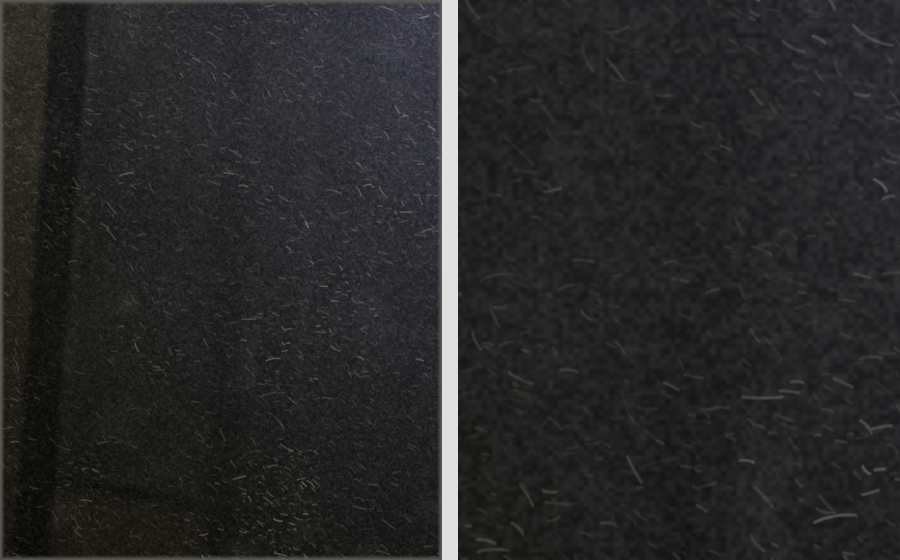
Left, the full canvas; right, a detail of the centre.
Reproduce this texture procedurally as a WebGL 1 fragment shader.

```glsl
precision highp float;
uniform vec2 u_resolution;

// Cloth tones at the four corners
const vec3 BOTTOM_LEFT = vec3(0.070, 0.067, 0.050);
const vec3 BOTTOM_RIGHT = vec3(0.098, 0.103, 0.096);
const vec3 TOP_LEFT = vec3(0.146, 0.150, 0.136);
const vec3 TOP_RIGHT = vec3(0.232, 0.234, 0.288);

const vec3 BROWN_TINT = vec3(0.042, 0.024, 0.004);
const vec3 FIBRE_COLOR = vec3(0.58, 0.56, 0.50);
const vec3 RIM_COLOR = vec3(0.37, 0.365, 0.35);

const float FIBRE_SLANT = -0.45;
const float FIBRE_SPREAD = 1.5;
const float FIBRE_BEND = 0.35;
const float FIBRE_WIDTH = 0.0012;
const float GRAIN_SCALE = 330.0;
const float GRAIN_AMOUNT = 0.062;
const float RIM_WIDTH = 0.010;

float hash(vec2 p) {
  vec3 q = fract(p.xyx * 0.1031);
  q += dot(q, q.yzx + 33.33);
  return fract((q.x + q.y) * q.z);
}

vec2 hash2(vec2 p) {
  return vec2(hash(p + 17.3), hash(p + 71.9));
}

float noise(vec2 p) {
  vec2 i = floor(p);
  vec2 f = fract(p);
  f = f * f * (3.0 - 2.0 * f);
  return mix(mix(hash(i), hash(i + vec2(1.0, 0.0)), f.x),
             mix(hash(i + vec2(0.0, 1.0)), hash(i + 1.0), f.x), f.y);
}

float fbm(vec2 p) {
  float sum = 0.0;
  float weight = 0.5;
  for (int i = 0; i < 4; i++) {
    sum += weight * noise(p);
    p = p * 2.03 + 9.7;
    weight *= 0.5;
  }
  return sum;
}

// Short, slightly bent strokes, one per jittered cell
float fibres(vec2 p, float cell, float seed) {
  vec2 home = floor(p / cell);
  float pixel = 1.0 / u_resolution.y;
  float glow = 0.0;
  for (int j = -1; j <= 1; j++) {
    for (int i = -1; i <= 1; i++) {
      vec2 id = home + vec2(float(i), float(j));
      vec2 key = id + seed;
      vec2 q = p - (id + hash2(key)) * cell;
      float angle = FIBRE_SLANT + (hash(key + 3.1) - 0.5) * FIBRE_SPREAD;
      float c = cos(angle);
      float s = sin(angle);
      q = vec2(c * q.x + s * q.y, c * q.y - s * q.x);
      float halfLength = cell * mix(0.10, 0.36, pow(hash(key + 5.7), 1.7));
      float bend = (hash(key + 8.3) - 0.5) * FIBRE_BEND / halfLength;
      q.y += bend * q.x * q.x;
      float d = length(vec2(max(abs(q.x) - halfLength, 0.0), q.y));
      float stroke = 1.0 - smoothstep(0.0, FIBRE_WIDTH + pixel, d);
      glow = max(glow, stroke * pow(hash(key + 12.9), 2.5));
    }
  }
  return glow;
}

// Soft-edged strip around zero
float strip(float x, float halfWidth, float blur) {
  return 1.0 - smoothstep(halfWidth - blur, halfWidth + blur, abs(x));
}

void main() {
  vec2 uv = gl_FragCoord.xy / u_resolution;
  vec2 p = gl_FragCoord.xy / u_resolution.y;
  float aspect = u_resolution.x / u_resolution.y;

  // Broad light falling from the upper right
  vec3 color = mix(mix(BOTTOM_LEFT, BOTTOM_RIGHT, uv.x),
                   mix(TOP_LEFT, TOP_RIGHT, uv.x), pow(uv.y, 1.1));
  color *= 0.84 + 0.32 * fbm(p * vec2(7.0, 5.0));

  // Dark slanting fold with a brown margin on its left
  float fold = uv.x - mix(0.07, 0.161, uv.y);
  float margin = 1.0 - smoothstep(-0.06, -0.03, fold);
  color += BROWN_TINT * margin * (0.3 + 0.7 * uv.y);
  color *= 1.0 - 0.34 * strip(fold, 0.041, 0.010);
  color += 0.008 * strip(fold - 0.056, 0.008, 0.010);

  // Faint upright creases
  float lean = 0.05 * (uv.y - 0.5);
  color -= 0.012 * strip(uv.x - 0.52 - lean, 0.035, 0.018);
  color += 0.010 * strip(uv.x - 0.69 - lean, 0.012, 0.012);

  // Low diagonal crease above a brown patch
  float crease = uv.y - 0.165 + 0.15 * uv.x;
  float creaseSpan = strip(uv.x - 0.29, 0.16, 0.06);
  color -= 0.022 * strip(crease, 0.008, 0.010) * creaseSpan;
  color += BROWN_TINT * 0.6 * creaseSpan * (1.0 - smoothstep(-0.04, 0.0, crease));

  // Chalky smudges
  float smudge = smoothstep(0.56, 0.78, fbm(p * vec2(9.0, 11.0) + 41.0));
  color += 0.025 * smudge;

  // Woven grain
  float grain = noise(p * GRAIN_SCALE) + 0.5 * noise(p * GRAIN_SCALE * 0.61 + 13.0) - 0.75;
  color += GRAIN_AMOUNT * grain * (0.65 + 2.5 * color.g);

  // Lint in loose clusters, from long threads to specks
  float cluster = smoothstep(0.25, 0.7, fbm(p * 8.0 + 23.0));
  float lint = 0.72 * fibres(p, 0.036, 0.0);
  lint = max(lint, 0.60 * fibres(p + 0.011, 0.025, 140.0));
  lint = max(lint, 0.45 * fibres(p + 0.005, 0.016, 310.0));
  lint = max(lint, 0.28 * fibres(p + 0.003, 0.011, 530.0));
  lint *= (0.35 + 0.65 * cluster) * (0.6 + 0.4 * smoothstep(0.1, 0.6, uv.x));
  color = mix(color, FIBRE_COLOR, lint);

  // Pale worn rim
  vec2 toEdge = min(p, vec2(aspect, 1.0) - p);
  float rim = 1.0 - smoothstep(0.0, RIM_WIDTH, min(toEdge.x, toEdge.y));
  color = mix(color, RIM_COLOR, 0.9 * rim);

  gl_FragColor = vec4(clamp(color, 0.0, 1.0), 1.0);
}
```
